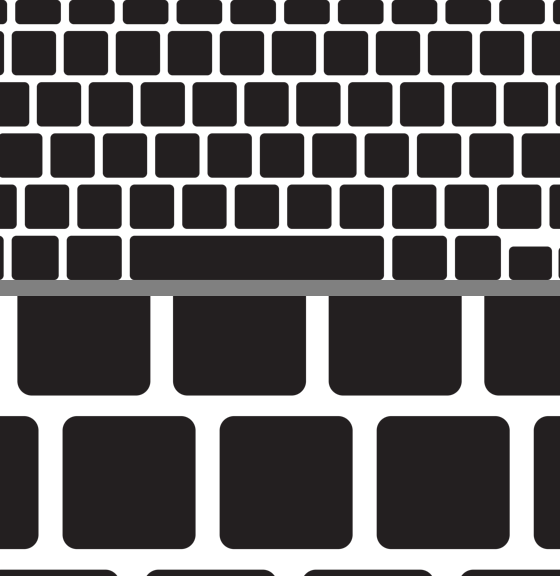
Top: the whole. Bottom: its middle third, enlarged.
Give the GLSL for this pattern, as a Shadertoy shader.

```glsl
// Rows of dark rounded keyboard keys on white, with a space bar at the bottom.

const float CORNER = 6.6;
const float ROW_PITCH = 70.2;

// Signed distance to a rounded key centred at the origin.
float keyDistance(vec2 p, vec2 halfSize) {
    vec2 q = abs(p) - halfSize + CORNER;
    return length(max(q, 0.0)) + min(max(q.x, q.y), 0.0) - CORNER;
}

// Evenly spaced keys along one row; spacing holds the first centre and the pitch.
float keyRow(vec2 p, vec2 spacing, vec2 halfSize) {
    p.x = mod(p.x - spacing.x + 0.5 * spacing.y, spacing.y) - 0.5 * spacing.y;
    return keyDistance(p, halfSize);
}

// Modifier keys, space bar and shorter arrow keys, as left and right edges.
float bottomRow(vec2 p) {
    vec2 spans[8] = vec2[8](
        vec2(-60.0, 5.0), vec2(16.0, 80.5), vec2(91.5, 167.0), vec2(178.0, 526.6),
        vec2(538.0, 613.0), vec2(624.0, 687.0), vec2(698.0, 757.0), vec2(766.0, 825.0));
    float d = 1e5;
    for (int i = 0; i < 8; i++) {
        float drop = i < 6 ? 0.0 : 7.4;
        vec2 centre = vec2(0.5 * (spans[i].x + spans[i].y), drop);
        vec2 halfSize = vec2(0.5 * (spans[i].y - spans[i].x), 30.4 - drop);
        d = min(d, keyDistance(p - centre, halfSize));
    }
    return d;
}

void mainImage(out vec4 fragColor, in vec2 fragCoord) {
    // The canvas is 384 units high, with y running down from the top.
    float unit = 384.0 / iResolution.y;
    vec2 p = vec2(fragCoord.x, iResolution.y - fragCoord.y) * unit;

    // Choose the row and measure y from its centre.
    int row = int(floor((p.y - 37.8) / ROW_PITCH)) + 1;
    vec2 local = vec2(p.x, p.y - 72.9 - ROW_PITCH * float(row - 1));

    // Each row has its own stagger and pitch.
    vec2 rowSpacing[5] = vec2[5](
        vec2(52.2, 73.75), vec2(46.5, 71.33), vec2(80.9, 71.15),
        vec2(99.6, 71.8), vec2(64.5, 71.95));
    float d;
    if (row <= 0) {
        d = keyRow(vec2(p.x, p.y - 16.4), rowSpacing[0], vec2(31.3, 16.8));
    } else if (row < 5) {
        d = keyRow(local, rowSpacing[row], vec2(30.4));
    } else {
        d = bottomRow(local);
    }

    // Blend the keys over the white gaps with a soft edge.
    float gap = smoothstep(-0.75, 0.75, d / unit);
    fragColor = vec4(mix(vec3(0.137, 0.122, 0.125), vec3(1.0), gap), 1.0);
}
```
